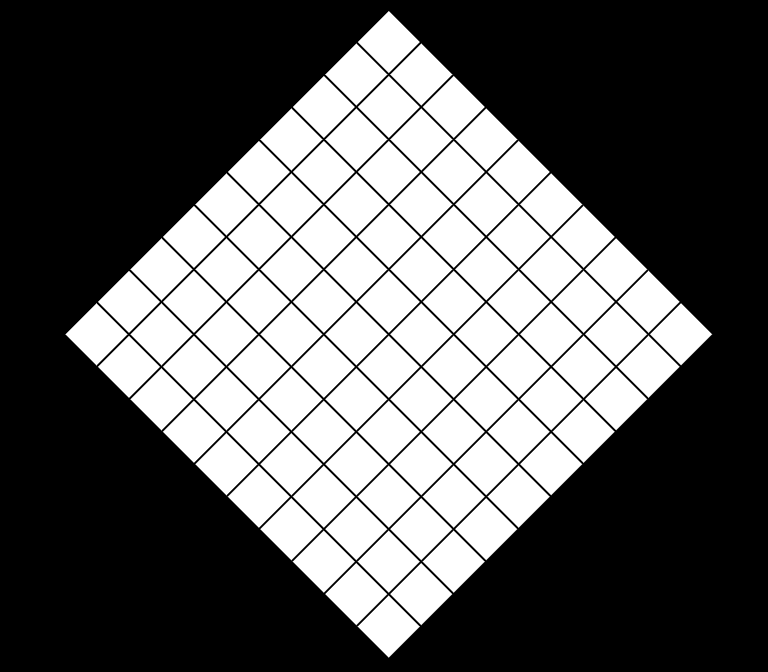
Give the GLSL for this pattern, as a WebGL 2 fragment shader.

```glsl
#version 300 es
precision highp float;
// A white diamond on black, cut by thin dark lines into a ten by ten grid.
// Space is turned by 45 degrees and repeated; each tile is a square
// distance function, and a larger square limits the grid.

uniform vec2 u_resolution;
out vec4 fragColor;

const float TILES_PER_SIDE = 10.0;
const float PITCH = 0.06834;        // tile spacing, in canvas heights
const float GAP = 0.0029;           // width of the dark lines
const vec2 CENTER = vec2(0.0071, 0.0025);

vec2 rotate45(vec2 p) {
    return vec2(p.x + p.y, p.y - p.x) * inversesqrt(2.0);
}

// Signed Chebyshev distance to a centered square
float squareDistance(vec2 p, float halfSide) {
    vec2 a = abs(p);
    return max(a.x, a.y) - halfSide;
}

// Offset from the middle of the nearest tile
vec2 repeatTile(vec2 p, float pitch) {
    return (fract(p / pitch) - 0.5) * pitch;
}

float coverage(float dist, float pixel) {
    return clamp(0.5 - dist / pixel, 0.0, 1.0);
}

void main() {
    float pixel = 1.0 / u_resolution.y;
    vec2 p = (gl_FragCoord.xy - 0.5 * u_resolution) * pixel - CENTER;
    vec2 q = rotate45(p);

    // Tiles, confined to the large diamond
    float tile = squareDistance(repeatTile(q, PITCH), 0.5 * (PITCH - GAP));
    float board = squareDistance(q, 0.5 * (PITCH * TILES_PER_SIDE - GAP));

    float white = coverage(max(tile, board), pixel);
    fragColor = vec4(vec3(white), 1.0);
}
```
